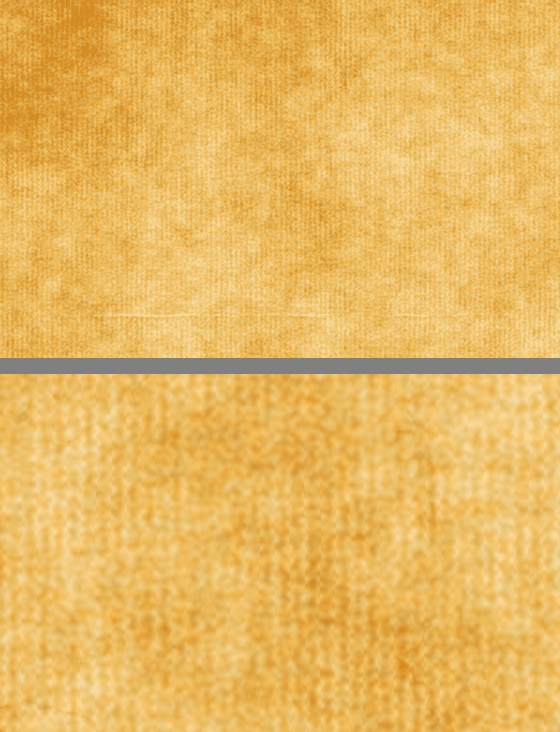
Top, the full canvas; bottom, a detail of the centre.
Give the GLSL for this texture, as a WebGL 2 fragment shader.

```glsl
#version 300 es
precision highp float;
// Aged golden canvas: ribbed weave, cloudy stains, fine fibres and a worn fold.

uniform vec2 u_resolution;
out vec4 fragColor;

// Colours, from stained to bleached, and the tint of greyer patches
const vec3 STAIN  = vec3(0.83, 0.55, 0.14);
const vec3 OCHRE  = vec3(0.92, 0.725, 0.345);
const vec3 BLEACH = vec3(0.97, 0.85, 0.60);
const vec3 GREYING = vec3(-0.035, 0.01, 0.06);

// Frequencies, in cycles per canvas height
const float RIBS        = 72.0;
const float STITCHES    = 80.0;
const float CLOUD_FREQ  = 2.6;
const float MOTTLE_FREQ = 15.0;
const float GRAIN_FREQ  = 125.0;
const float FIBRE_FREQ  = 11.0;

// Strengths, in units of tone
const float BASE_TONE  = 0.575;
const float CLOUD_AMP  = 0.27;
const float MOTTLE_AMP = 0.23;
const float STREAK_AMP = 0.13;
const float GRAIN_AMP  = 0.36;
const float RIB_AMP    = 0.075;
const float STITCH_AMP = 0.035;
const float FIBRE_AMP  = 0.16;
const float CORNER_AMP = 0.30;

// Fold line
const float FOLD_Y     = 0.12;
const float FOLD_WIDTH = 0.0028;
const float FOLD_AMP   = 0.42;

const float TAU = 6.2831853;

float hash(ivec2 cell) {
    uvec2 q = uvec2(cell) * uvec2(1597334673u, 3812015801u);
    uint n = (q.x ^ q.y) * 1597334673u;
    n = (n ^ (n >> 15)) * 2246822519u;
    n ^= n >> 13;
    return float(n >> 8) / 16777216.0;
}

float cornerDot(ivec2 cell, vec2 offset) {
    float angle = TAU * hash(cell);
    return dot(vec2(cos(angle), sin(angle)), offset);
}

float gradientNoise(vec2 p) {
    ivec2 i = ivec2(floor(p));
    vec2 f = fract(p);
    vec2 w = f * f * f * (f * (f * 6.0 - 15.0) + 10.0);
    float low = mix(cornerDot(i, f),
                    cornerDot(i + ivec2(1, 0), f - vec2(1, 0)), w.x);
    float high = mix(cornerDot(i + ivec2(0, 1), f - vec2(0, 1)),
                     cornerDot(i + ivec2(1, 1), f - vec2(1, 1)), w.x);
    return mix(low, high, w.y);
}

float fbm(vec2 p, float gain) {
    float sum = 0.0, amp = 1.0;
    for (int octave = 0; octave < 4; octave++) {
        sum += amp * gradientNoise(p);
        p = mat2(1.6, 1.2, -1.2, 1.6) * p + 17.3;
        amp *= gain;
    }
    return sum;
}

// Upright ribs crossed by short, uneven stitches
float weave(vec2 p) {
    float rib = p.x * RIBS + 0.3 * gradientNoise(p * vec2(18.0, 9.0) + 31.0);
    float stitch = p.y * STITCHES + 0.5 * floor(rib) + 0.9 * gradientNoise(p * 30.0);
    float wear = 1.0 + 1.3 * gradientNoise(p * 9.0 + 5.0);
    float ridge = cos(TAU * rib);
    return wear * (RIB_AMP * ridge + STITCH_AMP * (1.0 + ridge) * cos(TAU * stitch));
}

// Thin dark curls along the zero lines of a noise field, in patches
float fibres(vec2 p) {
    vec2 warp = 0.03 * vec2(fbm(p * 20.0, 0.6), fbm(p * 20.0 + 60.0, 0.6));
    float line = 1.0 - smoothstep(0.0, 0.07, abs(gradientNoise((p + warp) * FIBRE_FREQ)));
    return line * smoothstep(0.0, 0.35, gradientNoise(p * 7.0 + 43.0));
}

// Broken pale crease with a soft shadow beneath
float fold(vec2 p) {
    float y = p.y - FOLD_Y - 0.006 * gradientNoise(vec2(p.x * 9.0, 3.5));
    float crest = exp(-pow(abs(y) / FOLD_WIDTH, 2.0));
    float shadow = exp(-pow(abs(y + 2.5 * FOLD_WIDTH) / (1.5 * FOLD_WIDTH), 2.0));
    float wear = smoothstep(-0.25, 0.35, gradientNoise(vec2(p.x * 5.0, 8.4))
               + 0.6 * gradientNoise(vec2(p.x * 30.0, 2.3)));
    return FOLD_AMP * wear * (crest - 0.3 * shadow);
}

void main() {
    vec2 p = gl_FragCoord.xy / u_resolution.y;
    vec2 uv = gl_FragCoord.xy / u_resolution;

    // Stains, darkest towards the upper left
    float corner = smoothstep(0.3, 1.0, uv.y) * (1.0 - smoothstep(0.0, 0.75, uv.x));
    float tone = BASE_TONE + 0.12 * (uv.x - uv.y) - CORNER_AMP * corner;
    tone += CLOUD_AMP * fbm(p * CLOUD_FREQ * vec2(1.15, 0.9) + 12.0, 0.6);
    tone += MOTTLE_AMP * fbm(p * MOTTLE_FREQ * vec2(0.85, 1.15) + 71.0, 0.75);

    // Cloth
    tone += STREAK_AMP * gradientNoise(p * vec2(65.0, 9.0) + 9.0);
    tone += STREAK_AMP * gradientNoise(p * vec2(25.0, 75.0) + 27.0);
    tone += GRAIN_AMP * gradientNoise(p * GRAIN_FREQ);
    tone += weave(p) - FIBRE_AMP * fibres(p) + fold(p);

    tone = clamp(tone, 0.0, 1.0);
    vec3 colour = tone < 0.5 ? mix(STAIN, OCHRE, tone * 2.0)
                             : mix(OCHRE, BLEACH, tone * 2.0 - 1.0);
    colour += GREYING * gradientNoise(p * 60.0 + 83.0);
    fragColor = vec4(colour, 1.0);
}
```
